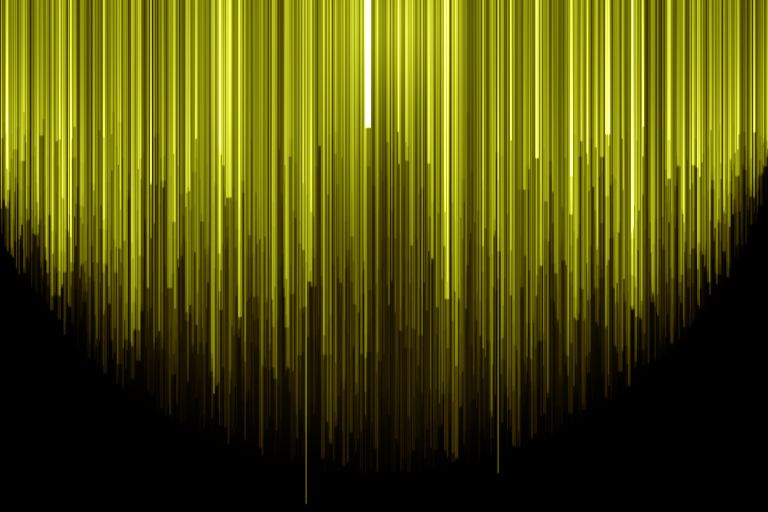
Write a Shadertoy shader that draws this background.

```glsl
const float CENTER_X = 0.732;
const int LAYERS = 9;
const int ACCENTS = 11;

// Hot streaks: x, tip depth, half width, gain
const vec4 HOT[ACCENTS] = vec4[ACCENTS](
    vec4(0.719, 0.250, 0.0055, 0.80), vec4(0.447, 0.387, 0.0055, 0.38),
    vec4(1.049, 0.310, 0.0035, 0.48), vec4(1.307, 0.350, 0.0035, 0.40),
    vec4(0.469, 0.620, 0.0035, 0.30), vec4(0.873, 0.585, 0.0045, 0.34),
    vec4(0.598, 0.985, 0.0016, 0.34), vec4(0.973, 0.925, 0.0016, 0.32),
    vec4(1.236, 0.605, 0.0035, 0.22), vec4(0.418, 0.770, 0.0022, 0.28),
    vec4(1.057, 0.520, 0.0030, 0.30));

float hash(vec2 p) {
    return fract(sin(dot(p, vec2(127.1, 311.7))) * 43758.5);
}

float glow(vec2 p, vec2 center, vec2 size) {
    vec2 d = (p - center) / size;
    return exp(-dot(d, d));
}

// Depth of the circular lower boundary
float rimDepth(float x) {
    float d = x - CENTER_X;
    return 0.12 + sqrt(max(0.656 - d * d, 0.0));
}

// Vertical bar hanging from the top, with a crisp tip
float hangingBar(float dx, float depth, float tip, float halfWidth, float px) {
    float side = 1.0 - smoothstep(halfWidth - 0.6 * px, halfWidth + 0.6 * px, abs(dx));
    float end = 1.0 - smoothstep(tip - 2.0 * px, tip + px, depth);
    return side * end;
}

// One row of random streaks, each brightening towards its tip
float streakLayer(vec2 p, float density, float seed, float px) {
    float id = floor(p.x * density);
    float x = (id + 0.5) / density;
    float halfWidth = mix(0.22, 0.48, hash(vec2(id, seed))) / density;
    float offset = (hash(vec2(id, seed + 1.7)) - 0.5) * (1.0 / density - 2.0 * halfWidth);
    float reach = pow(hash(vec2(id, seed + 3.1)), 0.6);
    float tip = mix(0.22, rimDepth(x), reach);
    float gain = 0.03 + 0.29 * pow(hash(vec2(id, seed + 5.3)), 3.0);
    float build = mix(0.65, 1.15, smoothstep(tip - 0.45, tip, p.y));
    return hangingBar(p.x - x - offset, p.y, tip, halfWidth, px) * gain * build;
}

// Black through olive and yellow to white heat
vec3 heatColor(float v) {
    float green = v * mix(0.7, 1.03, smoothstep(0.0, 0.5, v));
    return clamp(vec3(v, green, 0.42 * pow(v, 4.0)), 0.0, 1.0);
}

void mainImage(out vec4 fragColor, in vec2 fragCoord) {
    float px = 1.0 / iResolution.y;
    vec2 p = fragCoord * px;
    p.y = 1.0 - p.y;
    float rim = rimDepth(p.x);
    float fromCenter = p.x - CENTER_X;

    // Layered random curtain
    float light = 0.0;
    for (int i = 0; i < LAYERS; i++) {
        float n = float(i);
        light += streakLayer(p, 83.0 + 17.0 * n, 11.0 * n + 2.0, px);
    }

    // Broad brightness variation
    float fall = mix(1.0, 0.35, smoothstep(0.2, 0.9, p.y));
    float waves = 1.0 + 0.06 * sin(p.x * 23.0) + 0.05 * sin(p.x * 51.0 + 1.3);
    float dip = 1.0 - 0.35 * glow(p, vec2(0.72, 0.52), vec2(0.14, 0.22));
    light *= fall * waves * dip * (1.0 - 0.35 * fromCenter * fromCenter);

    // Warm haze inside the rim and glows near the top
    float inside = 1.0 - smoothstep(rim - 0.22, rim + 0.03, p.y);
    light += inside * mix(0.12, 0.07, smoothstep(0.0, 0.8, p.y));
    light += 0.24 * glow(p, vec2(0.77, 0.04), vec2(0.12, 0.17));
    light += 0.13 * glow(p, vec2(0.44, 0.10), vec2(0.07, 0.28));

    // Hot accents
    for (int i = 0; i < ACCENTS; i++) {
        vec4 h = HOT[i];
        light += h.w * hangingBar(p.x - h.x, p.y, h.y, h.z, px);
    }

    fragColor = vec4(heatColor(light), 1.0);
}
```
